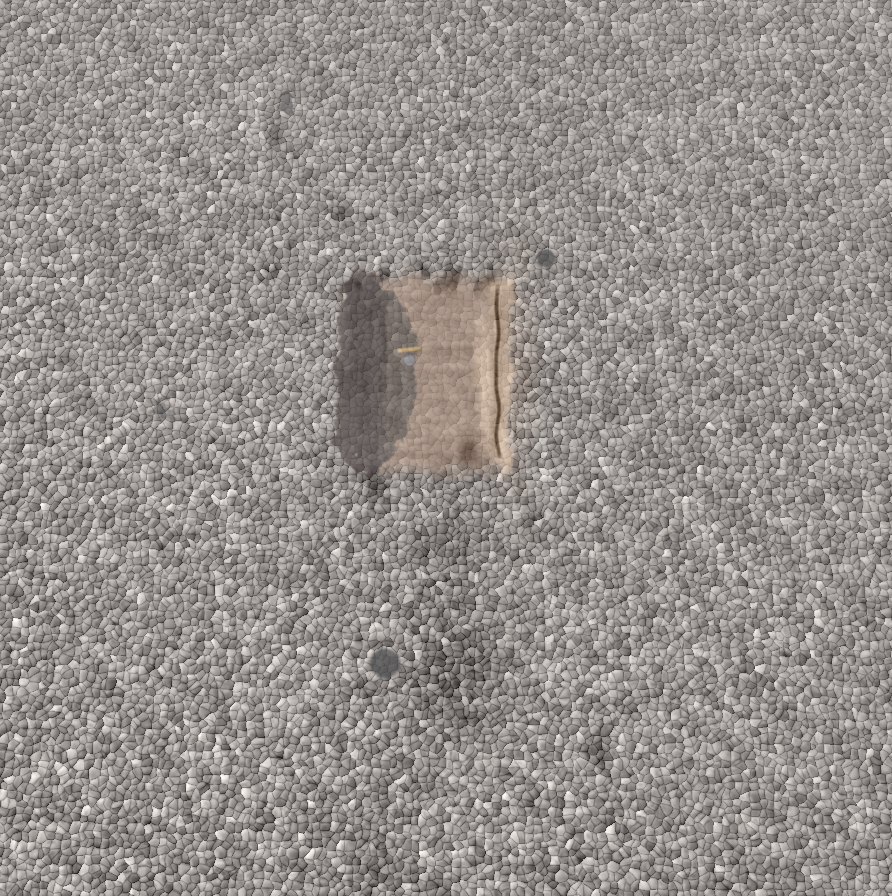
This texture is drawn by a Shadertoy shader. Its source:

```glsl
#define STONES 108.0
#define PERSPECTIVE 26.0
#define GRAIN 1.0
#define ASPHALT vec3(0.590, 0.570, 0.557)
#define SAND vec3(0.640, 0.565, 0.515)
#define PALE_WALL vec3(0.745, 0.660, 0.590)
#define SHADE vec3(0.405, 0.375, 0.370)
#define FLOOR_SHADE vec3(0.475, 0.440, 0.420)
#define TAR vec3(0.370, 0.365, 0.365)
#define EDGE_WOBBLE 0.022

float hash(vec2 p) {
    return fract(sin(dot(p, vec2(127.1, 311.7))) * 43758.5453);
}

vec2 hash2(vec2 p) {
    return vec2(hash(p), hash(p + 57.3));
}

float noise(vec2 p) {
    vec2 i = floor(p), f = fract(p);
    f = f * f * (3.0 - 2.0 * f);
    return mix(mix(hash(i), hash(i + vec2(1, 0)), f.x),
               mix(hash(i + vec2(0, 1)), hash(i + vec2(1, 1)), f.x), f.y);
}

float fbm(vec2 p) {
    float sum = 0.0, amp = 0.5;
    for (int i = 0; i < 4; i++) {
        sum += amp * noise(p);
        p = p * 2.03 + 17.0;
        amp *= 0.5;
    }
    return sum / 0.9375;
}

float band(float v, float lo, float hi, float soft) {
    return smoothstep(lo - soft, lo + soft, v) * (1.0 - smoothstep(hi - soft, hi + soft, v));
}

float blob(vec2 p, vec2 centre, vec2 size) {
    vec2 d = (p - centre) / size;
    return exp(-dot(d, d));
}

float disc(vec2 p, vec2 centre, float radius) {
    return 1.0 - smoothstep(radius * 0.8, radius * 1.15, length(p - centre));
}

// Brightness offset of packed stones: random tone, sunlit facet, dark gaps
float aggregate(vec2 q) {
    vec2 cell = floor(q), nearestId = cell, toCentre = vec2(0);
    float first = 9.0, second = 9.0;
    for (int y = -1; y <= 1; y++)
    for (int x = -1; x <= 1; x++) {
        vec2 id = cell + vec2(x, y);
        vec2 d = id + 0.1 + 0.8 * hash2(id) - q;
        float dist = length(d);
        if (dist < first) {
            second = first;
            first = dist;
            nearestId = id;
            toCentre = d;
        } else second = min(second, dist);
    }
    float tone = hash(nearestId + 9.1);
    float gap = 1.0 - smoothstep(0.0, 0.28, second - first);
    float facet = dot(toCentre, vec2(0.8, -0.6));
    float chip = smoothstep(0.94, 0.99, tone) * 0.09;
    return (tone - 0.5) * 0.25 + facet * 0.24 + chip - gap * 0.16 + 0.045;
}

void mainImage(out vec4 fragColor, in vec2 fragCoord) {
    vec2 uv = fragCoord / iResolution.xy;
    vec2 rough = vec2(fbm(uv * 75.0), fbm(uv * 75.0 + 40.0)) - 0.5;
    vec2 p = uv + EDGE_WOBBLE * rough;

    // Aggregate shrinks with distance
    float density = STONES + PERSPECTIVE * uv.y;
    vec2 q = vec2((uv.x - 0.5) * density, uv.y * (STONES + 0.5 * PERSPECTIVE * uv.y));
    q += 0.5 * vec2(noise(q * 0.9), noise(q * 0.9 + 31.0));
    float grain = aggregate(q) + (noise(q * 2.1) - 0.5) * 0.20;
    grain *= GRAIN * mix(1.08, 0.76, uv.y) * (1.0 - 0.12 * uv.x);

    // Broad wear and stains
    vec3 col = ASPHALT + (fbm(uv * 7.0) - 0.5) * 0.055 + 0.02 * (uv.y - 0.5);
    float stain = 0.13 * blob(p, vec2(0.515, 0.235), vec2(0.055, 0.060))
                + 0.08 * blob(p, vec2(0.500, 0.370), vec2(0.050, 0.110))
                + 0.08 * blob(p, vec2(0.420, 0.040), vec2(0.020, 0.060))
                + 0.16 * blob(p, vec2(0.312, 0.852), vec2(0.008, 0.014))
                + 0.20 * blob(p, vec2(0.302, 0.696), vec2(0.010, 0.012))
                + 0.14 * blob(p, vec2(0.383, 0.760), vec2(0.008, 0.022))
                + 0.19 * blob(p, vec2(0.675, 0.160), vec2(0.013, 0.018));
    col -= stain;
    col += 0.07 * band(p.x, 0.285, 0.297, 0.005) * band(p.y, 0.79, 0.94, 0.03);
    col += 0.04 * band(p.x, 0.215, 0.300, 0.010) * band(p.y, 0.855, 0.87, 0.006);
    col = mix(col, SAND + 0.02, 0.5 * blob(p, vec2(0.575, 0.59), vec2(0.022, 0.12)));

    // Worn hollow: sandy floor, pale right wall, shaded left wall
    float dy = p.y - 0.585;
    float left = 0.377 + 0.9 * max(0.0, 0.505 - p.y) + 0.6 * max(0.0, p.y - 0.66);
    float shadeEdge = 0.467 - 3.4 * dy * dy;
    float wallEdge = 0.533 + 1.6 * dy * dy;
    float pit = band(p.x, left, 0.572, 0.004) * band(p.y, 0.475, 0.690, 0.012);
    float shade = band(p.x, left, shadeEdge, 0.003) * band(p.y, 0.460, 0.692, 0.007);
    float ruts = fbm(uv * vec2(110.0, 14.0)) - 0.5;
    float ripples = fbm(uv * vec2(18.0, 120.0)) - 0.5;

    vec3 hollow = SAND + 0.14 * ripples;
    float wall = smoothstep(wallEdge - 0.006, wallEdge + 0.006, p.x);
    hollow = mix(hollow, PALE_WALL + 0.25 * ruts, wall);
    vec3 shaded = mix(SHADE, FLOOR_SHADE, smoothstep(0.420, 0.440, p.x)) + 0.16 * ruts;
    shaded -= 0.06 * blob(p, vec2(0.431, 0.58), vec2(0.004, 0.09));
    col = mix(col, hollow, pit);
    col = mix(col, shaded, shade);

    // Crack, crumbling rim and fallen twig
    float crackX = 0.558 + 0.006 * (noise(vec2(uv.y * 35.0, 2.0)) - 0.5);
    col -= 0.36 * band(uv.x, crackX - 0.002, crackX + 0.002, 0.0015) * band(p.y, 0.495, 0.675, 0.01);
    col -= 0.20 * blob(p, vec2(0.527, 0.495), vec2(0.015, 0.020));
    col -= 0.20 * blob(p, vec2(0.422, 0.458), vec2(0.012, 0.016));
    col -= 0.17 * band(p.x, 0.40, 0.56, 0.01) * band(p.y, 0.678, 0.705, 0.008)
         * smoothstep(0.48, 0.65, noise(uv * vec2(65.0, 40.0)));
    vec2 twig = uv - vec2(0.459, 0.610);
    twig.y -= 0.12 * twig.x;
    col = mix(col, vec3(0.76, 0.65, 0.47), band(twig.x, -0.013, 0.013, 0.002) * band(twig.y, -0.002, 0.002, 0.0015));
    col = mix(col, vec3(0.58, 0.58, 0.60), disc(uv, vec2(0.459, 0.598), 0.006));

    // Tar spots smother the stones
    float tar = disc(uv, vec2(0.432, 0.260), 0.017);
    tar = max(tar, 0.9 * disc(uv, vec2(0.612, 0.712), 0.010));
    tar = max(tar, 0.7 * disc(p, vec2(0.322, 0.884), 0.011));
    tar = max(tar, 0.55 * disc(p, vec2(0.183, 0.542), 0.012));
    col = mix(col, TAR, tar);
    float exposed = (1.0 - 0.70 * max(pit, shade)) * (1.0 - 0.75 * tar);
    col += grain * exposed * vec3(1.0, 0.99, 0.97);

    fragColor = vec4(clamp(col, 0.0, 1.0), 1.0);
}
```
